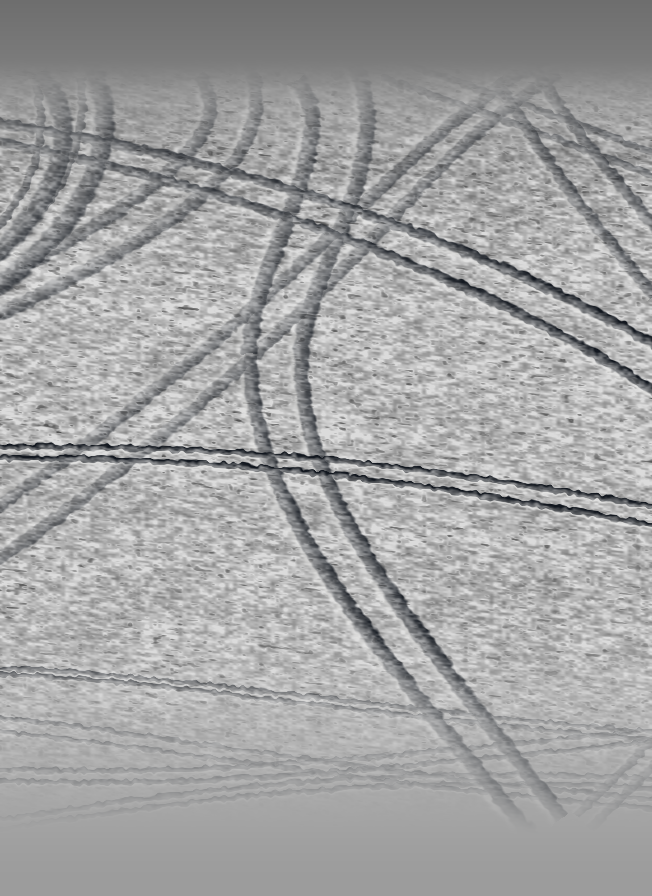
Write a WebGL 1 fragment shader that draws this texture.

```glsl
precision highp float;
// Tyre tracks crossing a wind-streaked field of snow, fading to grey above and below.
// Each pair of ruts follows a Bezier centreline, with a dark and a sunlit side;
// stretched value noise makes the streaky snow grain.

uniform vec2 u_resolution;

const float UNITS = 768.0;                 // layout units per canvas height, y down
const int SEGMENTS = 16;                   // straight pieces per centreline
const vec3 SHADOW = vec3(0.07, 0.09, 0.12);
const vec3 SUNLIT = vec3(0.90, 0.90, 0.895);
const float SKY_GREY = 0.43;
const float SNOW_GREY = 0.735;
const float FOOT_GREY = 0.61;
const float GRAIN_CONTRAST = 0.50;
const float FLECK_DEPTH = 0.34;
const float EDGE_WOBBLE = 3.2;
const float RIM_STRENGTH = 0.75;

float hash(vec2 p) {
  vec3 q = fract(p.xyx * 0.1031);
  q += dot(q, q.yzx + 33.33);
  return fract((q.x + q.y) * q.z);
}

float noise(vec2 p) {
  vec2 i = floor(p), f = fract(p);
  f = f * f * (3.0 - 2.0 * f);
  return mix(mix(hash(i), hash(i + vec2(1, 0)), f.x),
             mix(hash(i + vec2(0, 1)), hash(i + vec2(1, 1)), f.x), f.y);
}

vec2 bezier(vec2 a, vec2 b, vec2 c, vec2 d, float t) {
  float s = 1.0 - t;
  return s * s * s * a + 3.0 * s * t * (s * b + t * c) + t * t * t * d;
}

// Signed distance to the centreline (x) and position along it (y)
vec2 trackCoord(vec2 p, vec2 a, vec2 b, vec2 c, vec2 d) {
  vec2 best = vec2(1e4, 0.0), from = a;
  for (int i = 1; i <= SEGMENTS; i++) {
    float n = float(i);
    vec2 to = bezier(a, b, c, d, n / float(SEGMENTS));
    vec2 e = to - from, w = p - from;
    float h = dot(w, e) / dot(e, e);
    float dist = length(w - e * clamp(h, 0.0, 1.0));
    float side = e.y * w.x - e.x * w.y < 0.0 ? -1.0 : 1.0;
    if (dist < abs(best.x)) best = vec2(dist * side, (n - 1.0 + h) / float(SEGMENTS));
    from = to;
  }
  return best;
}

// Adds two parallel ruts: marks.x is shadow, marks.y is the sunlit rim.
// gap and depth run from the start of the curve to its end.
void ruts(inout vec2 marks, vec2 p, vec2 a, vec2 b, vec2 c, vec2 d,
          vec2 gap, float halfWidth, vec2 depth) {
  vec2 k = trackCoord(p, a, b, c, d);
  if (k.y < 0.0 || k.y > 1.0) return;
  float strength = mix(depth.x, depth.y, k.y);
  for (int i = 0; i < 2; i++) {
    float u = (k.x + (float(i) * 2.0 - 1.0) * mix(gap.x, gap.y, k.y)) / halfWidth;
    float body = 1.0 - smoothstep(0.7, 1.1, abs(u));
    float shade = mix(0.45, 1.0, smoothstep(-0.5, 0.8, u));
    float rim = (u + 1.2) / 0.4;
    marks = max(marks, strength * vec2(body * shade, exp(-rim * rim)));
  }
}

void main() {
  vec2 p = vec2(gl_FragCoord.x, u_resolution.y - gl_FragCoord.y) * UNITS / u_resolution.y;

  // Snow grain: long, nearly level streaks with sparse dark flecks
  vec2 g = vec2(p.x, p.y - 0.1 * p.x);
  float coarse = noise(g / vec2(9.0, 3.0));
  float fine = noise(g / vec2(3.6, 1.7) + 71.0);
  float patches = noise(g / vec2(70.0, 28.0) + 13.0);
  float grain = 0.45 * coarse + 0.55 * fine - 0.5;
  float fleck = smoothstep(0.62, 0.9, 0.6 * noise(g / vec2(7.0, 2.3) + 37.0) + 0.4 * fine);
  float vis = smoothstep(48.0, 160.0, p.y) * (1.0 - smoothstep(500.0, 715.0, p.y));

  // Light falls off to a grey band above and a softer one below
  float tone = mix(SKY_GREY, 0.49, p.y / 60.0);
  tone = mix(tone, 0.63, smoothstep(48.0, 100.0, p.y));
  tone = mix(tone, SNOW_GREY, smoothstep(80.0, 250.0, p.y));
  tone = mix(tone, FOOT_GREY, smoothstep(570.0, 768.0, p.y));
  tone += vis * (GRAIN_CONTRAST * grain + 0.08 * (patches - 0.5));
  tone -= vis * FLECK_DEPTH * fleck * (0.6 + 0.8 * patches);

  // Ruts, with ragged edges
  vec2 q = p + EDGE_WOBBLE * (vec2(coarse, noise(p / 4.0 + 9.0)) - 0.5);
  vec2 m = vec2(0.0);
  // Double bend down the middle
  ruts(m, q, vec2(275, 55), vec2(328, 120), vec2(236, 230), vec2(236, 305), vec2(24, 22), 7.5, vec2(0.4, 0.58));
  ruts(m, q, vec2(236, 305), vec2(236, 430), vec2(330, 535), vec2(470, 710), vec2(22, 15), 7.0, vec2(0.58, 0.85));
  // Rising diagonal and the long arcs across it
  ruts(m, q, vec2(475, 55), vec2(330, 140), vec2(310, 240), vec2(-20, 470), vec2(8, 19), 6.0, vec2(0.38, 0.4));
  ruts(m, q, vec2(-10, 112), vec2(190, 145), vec2(400, 215), vec2(570, 320), vec2(8, 17), 4.6, vec2(0.4, 1.0));
  ruts(m, q, vec2(-10, 388), vec2(190, 386), vec2(330, 400), vec2(570, 444), vec2(4.5, 8), 2.7, vec2(0.95));
  // Turning sweeps at the left
  ruts(m, q, vec2(190, 55), vec2(230, 120), vec2(150, 180), vec2(-15, 262), vec2(21, 13), 6.5, vec2(0.36, 0.42));
  ruts(m, q, vec2(50, 50), vec2(100, 110), vec2(60, 190), vec2(-20, 245), vec2(21, 10), 9.0, vec2(0.4, 0.6));
  ruts(m, q, vec2(50, 70), vec2(60, 120), vec2(40, 170), vec2(-10, 215), vec2(20, 8), 4.0, vec2(0.3, 0.45));
  // Far tracks at the upper right
  ruts(m, q, vec2(440, 60), vec2(475, 120), vec2(515, 170), vec2(575, 240), vec2(16, 20), 5.5, vec2(0.4, 0.55));
  ruts(m, q, vec2(330, 58), vec2(410, 85), vec2(480, 110), vec2(570, 145), vec2(9), 3.5, vec2(0.35, 0.45));
  // Faint shallow tracks near the foot
  ruts(m, q, vec2(-10, 575), vec2(150, 580), vec2(260, 605), vec2(570, 632), vec2(2.5, 3.5), 2.2, vec2(0.6, 0.5));
  ruts(m, q, vec2(-10, 620), vec2(150, 636), vec2(300, 667), vec2(570, 690), vec2(6, 4), 2.2, vec2(0.55, 0.4));
  ruts(m, q, vec2(-10, 664), vec2(200, 672), vec2(350, 650), vec2(570, 630), vec2(5), 2.4, vec2(0.5));
  ruts(m, q, vec2(-10, 708), vec2(200, 675), vec2(350, 660), vec2(570, 672), vec2(4), 2.4, vec2(0.4));
  ruts(m, q, vec2(575, 630), vec2(550, 655), vec2(530, 675), vec2(500, 705), vec2(8), 4.0, vec2(0.4));

  // Tracks dissolve into the haze at both ends
  m *= smoothstep(50.0, 125.0, p.y) * (1.0 - 0.65 * smoothstep(530.0, 650.0, p.y));
  m *= 1.0 - smoothstep(675.0, 718.0, p.y);
  float ink = clamp(m.x * (1.0 - 0.7 * grain), 0.0, 1.0);

  vec3 color = vec3(clamp(tone, 0.12, 0.86));
  color = mix(color, SUNLIT, RIM_STRENGTH * m.y);
  color = mix(color, SHADOW, ink);
  gl_FragColor = vec4(color, 1.0);
}
```
